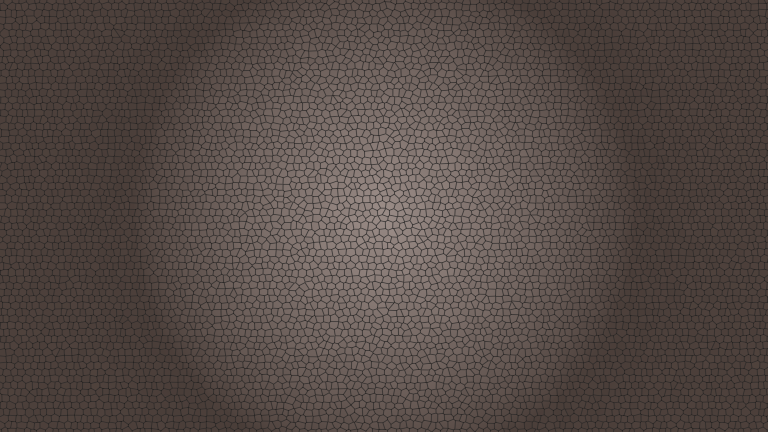
This texture is drawn by a WebGL 1 fragment shader. Its source:

```glsl
precision highp float;

uniform vec2 u_resolution;

const float ROWS = 65.0;
const float CELL_ASPECT = 1.1;
const vec2 JITTER_CENTER = vec2(0.66, 0.58);
const vec2 JITTER_SIDE = vec2(0.76, 0.22);
const float GROUT_HALF_WIDTH = 0.058;
const float GLOW_RADIUS = 0.58;
const float GLOW_POWER = 0.80;
const float RING_DARKEN = 0.03;
const float TONE_VARIATION = 0.05;
const float NODE_DARKEN = 0.35;
const vec3 OUTER_COLOR = vec3(0.302, 0.252, 0.232);
const vec3 CENTER_COLOR = vec3(0.600, 0.545, 0.525);
const vec3 GROUT_OUTER = vec3(0.205, 0.186, 0.178);
const vec3 GROUT_CENTER = vec3(0.285, 0.268, 0.262);

float hash(vec2 p) {
    return fract(sin(dot(p, vec2(127.1, 311.7))) * 43758.5453);
}

// Jittered site of a cell in a grid with every second row shifted.
vec2 cellSite(vec2 id) {
    float shift = 0.5 * mod(id.y, 2.0);
    vec2 site = id + vec2(0.5 + shift, 0.5);
    float side = smoothstep(6.0, 36.0, abs(site.x));
    vec2 offset = vec2(hash(id), hash(id + 57.3)) - 0.5;
    return site + offset * mix(JITTER_CENTER, JITTER_SIDE, side);
}

// Returns the distances to the two nearest borders and a per-cell tone.
vec3 cobbles(vec2 p) {
    vec2 base = floor(p);
    vec2 nearest = vec2(0.0);
    vec2 nearestId = base;
    float best = 100.0;
    for (int j = -2; j <= 2; j++) {
        for (int i = -2; i <= 2; i++) {
            vec2 id = base + vec2(float(i), float(j));
            vec2 toSite = cellSite(id) - p;
            float d = dot(toSite, toSite);
            if (d < best) {
                best = d;
                nearest = toSite;
                nearestId = id;
            }
        }
    }

    float border = 100.0;
    float secondBorder = 100.0;
    for (int j = -2; j <= 2; j++) {
        for (int i = -2; i <= 2; i++) {
            vec2 id = nearestId + vec2(float(i), float(j));
            vec2 toSite = cellSite(id) - p;
            vec2 across = toSite - nearest;
            if (dot(across, across) > 0.0001) {
                float d = dot(0.5 * (toSite + nearest), normalize(across));
                secondBorder = min(secondBorder, max(border, d));
                border = min(border, d);
            }
        }
    }
    return vec3(border, secondBorder, hash(nearestId + 19.7));
}

void main() {
    vec2 p = (gl_FragCoord.xy - 0.5 * u_resolution) / u_resolution.y;
    float radius = length(p);

    // Central light and the faint dark ring around it
    float glow = pow(clamp(1.0 - radius / GLOW_RADIUS, 0.0, 1.0), GLOW_POWER);
    float ringOffset = (radius - GLOW_RADIUS - 0.05) / 0.08;
    float ring = 1.0 - RING_DARKEN * exp(-ringOffset * ringOffset);

    // Stone faces
    vec3 cell = cobbles(p * ROWS / vec2(CELL_ASPECT, 1.0));
    vec3 stone = mix(OUTER_COLOR, CENTER_COLOR, glow) * ring;
    stone *= 1.0 + TONE_VARIATION * (cell.z - 0.5);

    // Dark joints, smoothed over about one pixel, deepest where they meet
    float pixel = ROWS / u_resolution.y;
    float inner = GROUT_HALF_WIDTH - 0.5 * pixel;
    float outer = GROUT_HALF_WIDTH + 0.65 * pixel;
    float joint = 1.0 - smoothstep(inner, outer, cell.x);
    float node = 1.0 - smoothstep(inner, outer, cell.y);
    vec3 grout = mix(GROUT_OUTER, GROUT_CENTER, glow) * (1.0 - NODE_DARKEN * node);

    gl_FragColor = vec4(mix(stone, grout, joint), 1.0);
}
```
